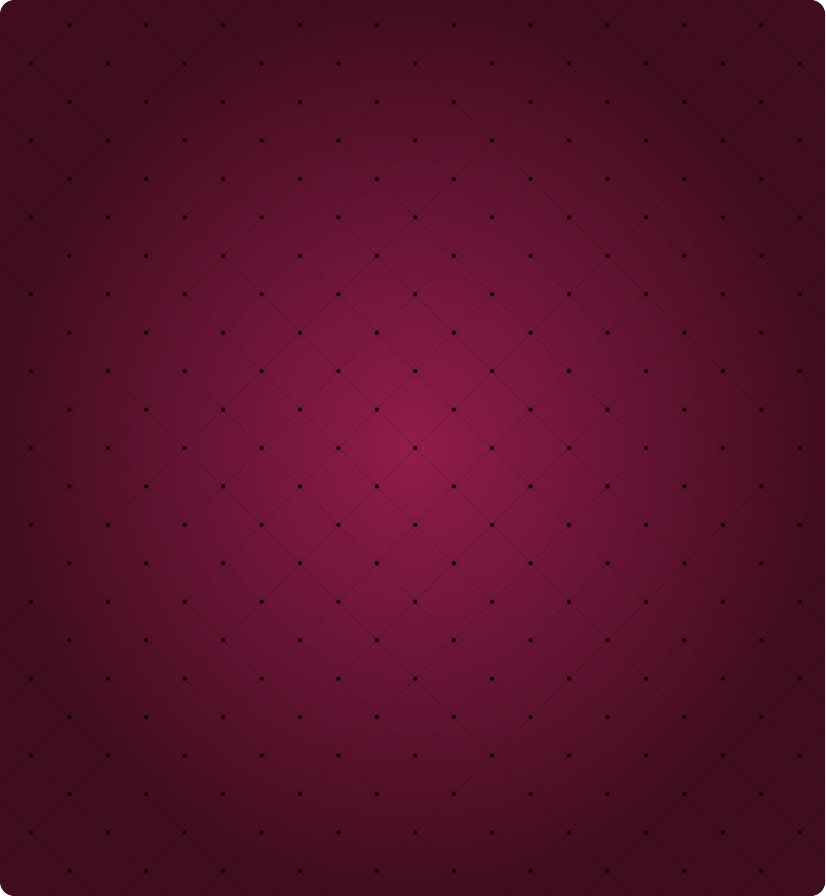
A WebGL 1 fragment shader for this background:

```glsl
precision highp float;
// Quilted burgundy panel: radial glow, dashed diagonal lattice, dark studs, rounded corners.

uniform vec2 u_resolution;

#define GLOW_COLOR vec3(0.568, 0.111, 0.290)
#define RIM_COLOR vec3(0.251, 0.050, 0.120)
#define STUD_COLOR vec3(0.080, 0.008, 0.035)
#define GLOW_REACH 1.01
#define PITCH 0.0858
#define LATTICE_SHIFT vec2(0.0026, 0.0)
#define STUD_RADIUS 0.0024
#define LINE_HALF_WIDTH 0.0004
#define LINE_OPACITY 0.42
#define DASHES_PER_CELL 11.0
#define CORNER_RADIUS 0.0160
#define RIGHT_INSET 0.00092

// Signed offset to the nearest integer, per axis.
vec2 nearestOffset(vec2 v) {
  return fract(v + 0.5) - 0.5;
}

float roundedBox(vec2 p, vec2 halfSize, float radius) {
  vec2 d = abs(p) - halfSize + radius;
  return length(max(d, 0.0)) + min(max(d.x, d.y), 0.0) - radius;
}

// Coverage of a shape edge, softened over one pixel.
float coverage(float dist, float pixel) {
  return 1.0 - smoothstep(-0.5 * pixel, 0.5 * pixel, dist);
}

void main() {
  float pixel = 1.0 / u_resolution.y;
  vec2 p = (gl_FragCoord.xy - 0.5 * u_resolution) * pixel;
  vec2 halfSize = 0.5 * u_resolution * pixel;

  // Elliptical glow that fades out at the sides
  float fade = clamp(length(p / halfSize) / GLOW_REACH, 0.0, 1.0);
  vec3 color = mix(GLOW_COLOR, RIM_COLOR, fade);

  // Diagonal lattice: lines at whole values of either coordinate
  vec2 q = p - LATTICE_SHIFT;
  vec2 diagonal = vec2(q.x + q.y, q.x - q.y) / PITCH;
  vec2 cell = nearestOffset(diagonal);
  vec2 lineDist = abs(cell) * PITCH * 0.7071 - LINE_HALF_WIDTH;
  vec2 dash = 0.5 + 0.5 * cos(6.28318 * DASHES_PER_CELL * diagonal.yx);
  vec2 lines = (1.0 - smoothstep(-pixel, pixel, lineDist)) * dash;
  color = mix(color, STUD_COLOR, LINE_OPACITY * max(lines.x, lines.y));

  // Studs where the lines cross
  vec2 studOffset = 0.5 * PITCH * vec2(cell.x + cell.y, cell.x - cell.y);
  float stud = coverage(length(studOffset) - STUD_RADIUS, pixel);
  color = mix(color, STUD_COLOR, stud);

  // Rounded panel on white, ending just short of the right edge
  vec2 inset = vec2(0.5 * RIGHT_INSET, 0.0);
  float panel = roundedBox(p + inset, halfSize - inset, CORNER_RADIUS);
  color = mix(vec3(1.0), color, coverage(panel, pixel));

  gl_FragColor = vec4(color, 1.0);
}
```
